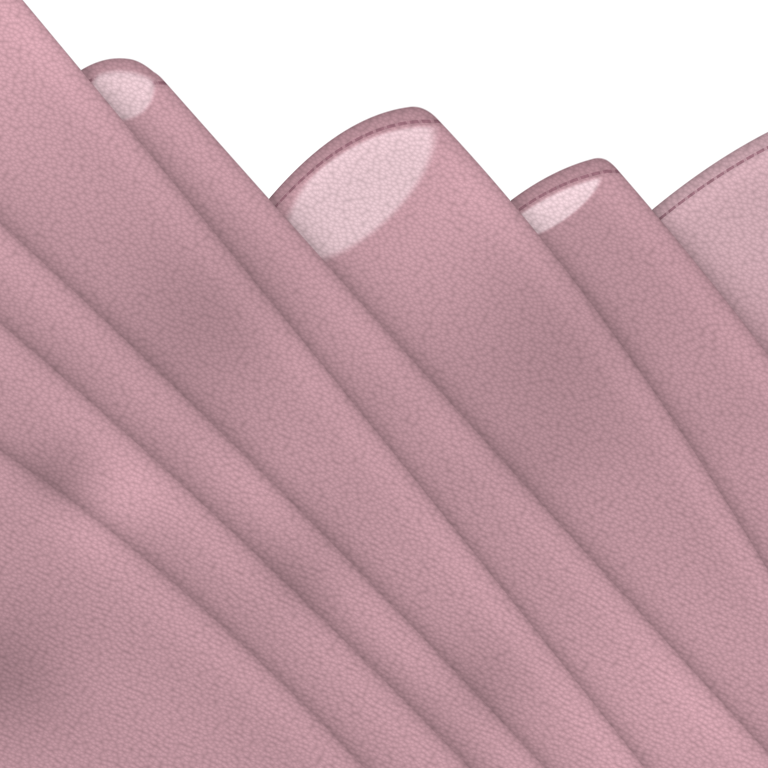
Write a WebGL 1 fragment shader that draws this texture.

```glsl
precision highp float;
// Overlapping diagonal folds of sheer mauve crepe with stitched hems on white.

uniform vec2 u_resolution;

const vec3 CLOTH = vec3(0.735, 0.572, 0.607);
const vec3 SHEER = vec3(0.895, 0.785, 0.810);
const vec3 THREAD = vec3(0.54, 0.37, 0.42);
const float FOLD_SCALE = 0.64;     // vertical gap to distance, steep folds
const float HEM_SCALE = 0.85;      // the same for the flatter hems
const float CORNER = 0.014;        // rounding where fold meets hem
const float SHADOW = 0.20;
const float SHADOW_WIDTH = 0.013;
const float CREASE = 0.17;
const float CREASE_WIDTH = 0.004;
const float STITCH_DEPTH = 0.017;
const float STITCH_RATE = 62.0;
const float GRAIN_RATE = 185.0;
const float GRAIN = 0.16;
const float RIB = 0.022;

// Parabola through three points, y measured downwards.
float parabola(float x, vec2 a, vec2 b, vec2 c) {
  float s = (b.y - a.y) / (b.x - a.x);
  float t = (c.y - b.y) / (c.x - b.x);
  return a.y + (x - a.x) * (s + (x - b.x) * (t - s) / (c.x - a.x));
}

float fold(vec2 p, vec2 a, vec2 b, vec2 c) {
  return (p.y - parabola(p.x, a, b, c)) * FOLD_SCALE;
}

float hem(vec2 p, vec2 a, vec2 b, vec2 c) {
  return (p.y - parabola(min(p.x, c.x), a, b, c)) * HEM_SCALE;
}

float roundMin(float a, float b) {
  float h = max(CORNER - abs(a - b), 0.0) / CORNER;
  return min(a, b) - h * h * CORNER * 0.25;
}

float blob(vec2 p, float x, float y, float r) {
  vec2 q = (p - vec2(x, y)) / r;
  return exp(-dot(q, q));
}

// Soft-edged ellipse rising to the right by the given angle.
float opening(vec2 p, vec2 center, vec2 radius, float angle) {
  vec2 q = p - center;
  float c = cos(angle), s = sin(angle);
  q = vec2(c * q.x - s * q.y, s * q.x + c * q.y) / radius;
  return 1.0 - smoothstep(0.86, 1.06, length(q));
}

vec2 hash2(vec2 p) {
  vec3 q = fract(p.xyx * vec3(0.1031, 0.1030, 0.0973));
  q += dot(q, q.yzx + 33.33);
  return fract((q.xx + q.yz) * q.zy);
}

float cellular(vec2 p) {
  vec2 cell = floor(p), f = fract(p);
  float nearest = 2.0;
  for (int j = -1; j <= 1; j++) {
    for (int i = -1; i <= 1; i++) {
      vec2 o = vec2(float(i), float(j));
      vec2 r = o + hash2(cell + o) - f;
      nearest = min(nearest, dot(r, r));
    }
  }
  return sqrt(nearest);
}

// Lays one panel over the rest: rgb is cloth, a is coverage.
vec4 lay(vec4 under, vec3 cloth, float d, float px) {
  float cover = smoothstep(-px, px, d);
  under.rgb *= 1.0 - SHADOW * exp(-max(-d, 0.0) / SHADOW_WIDTH);
  float inside = max(d, 0.0);
  float lip = 0.045 * exp(-pow((inside - 0.025) / 0.02, 2.0));
  cloth *= 1.0 + lip - CREASE * exp(-inside / CREASE_WIDTH);
  return vec4(mix(under.rgb, cloth, cover), max(under.a, cover));
}

// Doubled hem band with a dashed seam.
vec3 sew(vec3 cloth, vec2 p, float h) {
  cloth *= 1.0 - 0.07 * (1.0 - smoothstep(0.018, 0.024, h));
  float phase = abs(fract((p.x - 0.4 * p.y) * STITCH_RATE) - 0.5);
  float dash = 1.0 - smoothstep(0.30, 0.42, phase);
  float seam = 1.0 - smoothstep(0.0008, 0.0028, abs(h - STITCH_DEPTH));
  return mix(cloth, THREAD, seam * (0.25 + 0.5 * dash));
}

void main() {
  vec2 p = gl_FragCoord.xy / u_resolution;
  p.y = 1.0 - p.y;
  float px = 0.9 / u_resolution.y;

  // Broad light and shade
  float tone = 1.0 + 0.10 * blob(p, 0.02, 0.05, 0.17) - 0.09 * blob(p, 0.27, 0.42, 0.11)
    + 0.10 * blob(p, 0.15, 0.65, 0.06) - 0.15 * blob(p, 0.0, 0.87, 0.09)
    + 0.08 * blob(p, 0.58, 0.27, 0.10) - 0.08 * blob(p, 0.72, 0.50, 0.16)
    + 0.06 * blob(p, 0.87, 0.95, 0.14) - 0.08 * blob(p, 0.39, 0.75, 0.06)
    - 0.07 * blob(p, 0.63, 0.89, 0.06) - 0.10 * blob(p, 0.08, 0.62, 0.05);
  tone += 0.012 * sin(p.x * 19.0 + 3.0 * sin(p.y * 11.0)) * sin(p.y * 17.0 - p.x * 8.0);
  vec3 cloth = CLOTH * tone;

  // Hems and openings of the four rolled panels
  float h5 = hem(p, vec2(0.853, 0.270), vec2(0.93, 0.213), vec2(1.0, 0.172));
  float h4 = hem(p, vec2(0.664, 0.262), vec2(0.73, 0.222), vec2(0.79, 0.203));
  float h3 = hem(p, vec2(0.358, 0.250), vec2(0.45, 0.170), vec2(0.55, 0.138));
  float h2 = hem(p, vec2(0.10, 0.095), vec2(0.155, 0.076), vec2(0.20, 0.088));
  float o4 = opening(p, vec2(0.723, 0.265), vec2(0.073, 0.025), 0.62) * smoothstep(0.020, 0.026, h4);
  float o3 = opening(p, vec2(0.468, 0.243), vec2(0.130, 0.058), 0.78) * smoothstep(0.020, 0.026, h3);
  float o2 = opening(p, vec2(0.160, 0.117), vec2(0.043, 0.040), 0.5) * smoothstep(0.010, 0.018, h2);

  // Panels from back to front
  vec4 scene = vec4(CLOTH, 0.0);
  vec3 pale = mix(cloth, SHEER, 0.38 * (1.0 - smoothstep(0.3, 0.55, p.y)));
  scene = lay(scene, sew(pale, p, h5), h5, px);
  float d = fold(p, vec2(0.79, 0.205), vec2(0.90, 0.335), vec2(1.0, 0.462));
  scene = lay(scene, mix(sew(cloth, p, h4), SHEER, o4), roundMin(d, h4), px);
  d = fold(p, vec2(0.56, 0.145), vec2(0.80, 0.436), vec2(1.0, 0.742));
  scene = lay(scene, mix(sew(cloth, p, h3), SHEER, o3 * 0.85), roundMin(d, h3), px);
  d = fold(p, vec2(0.20, 0.090), vec2(0.533, 0.464), vec2(1.0, 0.980));
  scene = lay(scene, mix(sew(cloth, p, h2), SHEER, o2 * 0.85), roundMin(d, h2), px);
  d = fold(p, vec2(0.11, 0.097), vec2(0.333, 0.368), vec2(0.84, 1.0));
  scene = lay(scene, cloth, d, px);
  d = fold(p, vec2(0.0, 0.290), vec2(0.333, 0.607), vec2(0.71, 1.0));
  scene = lay(scene, cloth, d, px);
  d = fold(p, vec2(0.0, 0.420), vec2(0.195, 0.592), vec2(0.612, 1.0));
  scene = lay(scene, cloth, d, px);
  d = fold(p, vec2(0.0, 0.586), vec2(0.26, 0.788), vec2(0.475, 1.0));
  scene = lay(scene, cloth * 0.985, d, px);

  // Crepe grain and fine ribs
  vec2 w = vec2(0.75 * p.x + 0.45 * p.y, 1.1 * p.y - 0.55 * p.x);
  float grain = 0.48 - cellular(w * GRAIN_RATE);
  float rib = sin(w.y * 760.0 + 2.0 * sin(w.x * 70.0)) * smoothstep(0.35, 0.8, p.y);
  scene.rgb *= 1.0 + GRAIN * grain + RIB * rib;

  gl_FragColor = vec4(mix(vec3(1.0), scene.rgb, scene.a), 1.0);
}
```
